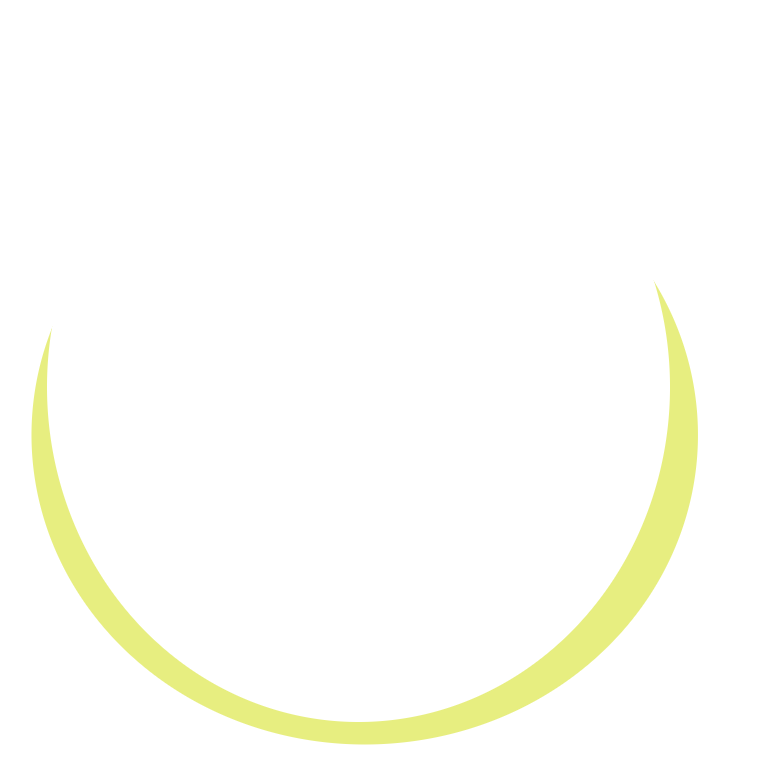
Reproduce this background procedurally as a WebGL 2 fragment shader.

```glsl
#version 300 es
precision highp float;
// A thin lime crescent, open at the top, on a plain white ground.
// It is a wide ellipse with a taller ellipse cut out of it; both edges
// are smoothed over one pixel by an approximate ellipse distance.

#define OUTER_CENTER vec2(0.4749, 0.4336)
#define OUTER_RADII  vec2(0.4339, 0.4030)
#define INNER_CENTER vec2(0.4668, 0.4961)
#define INNER_RADII  vec2(0.4056, 0.4362)
#define GROUND_COLOR vec3(1.0)
#define LIME_COLOR   vec3(0.906, 0.933, 0.502)

uniform vec2 u_resolution;
out vec4 fragColor;

// First-order signed distance to an ellipse, negative inside
float ellipseDistance(vec2 p, vec2 radii) {
    float scaled = length(p / radii);
    float slope = length(p / (radii * radii));
    return scaled * (scaled - 1.0) / max(slope, 1e-4);
}

void main() {
    // Canvas units, centred so the square design fits any aspect
    float side = min(u_resolution.x, u_resolution.y);
    vec2 p = (gl_FragCoord.xy - 0.5 * u_resolution) / side + 0.5;
    float pixel = 1.0 / side;

    // Outer ellipse minus inner ellipse
    float outer = ellipseDistance(p - OUTER_CENTER, OUTER_RADII);
    float inner = ellipseDistance(p - INNER_CENTER, INNER_RADII);
    float crescent = max(outer, -inner);

    float coverage = clamp(0.5 - crescent / pixel, 0.0, 1.0);
    fragColor = vec4(mix(GROUND_COLOR, LIME_COLOR, coverage), 1.0);
}
```
